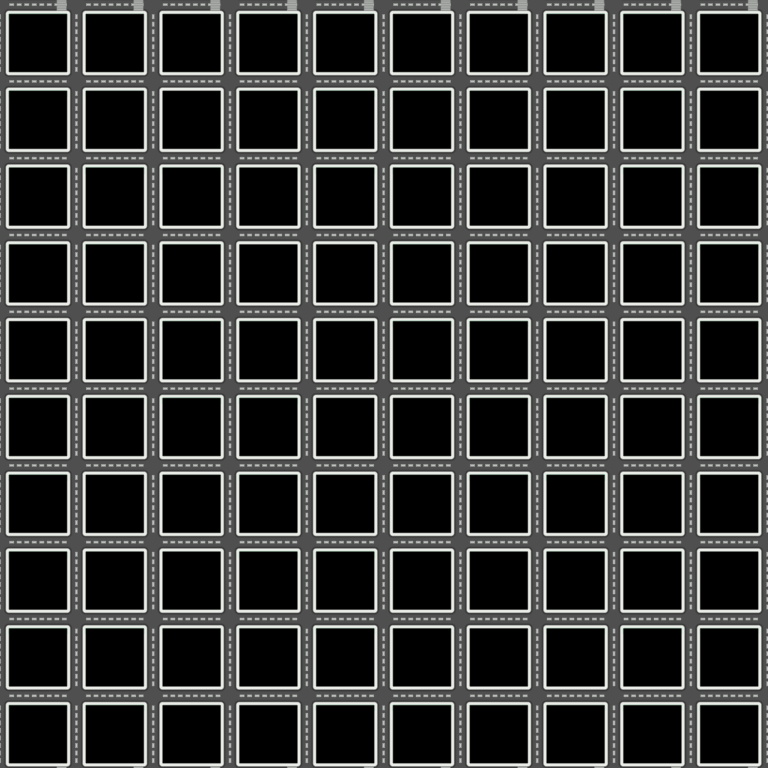
Reproduce this pattern procedurally as a three.js fragment shader.

```glsl
// Street grid: black city blocks with pale kerbs, dark roads and dashed centre lines.
varying vec2 vUv;

// Layout, in units of one repeat
const float REPEATS = 10.0;
const vec2 BLOCK_CENTER = vec2(0.495, 0.44);
const float KERB_OUTER = 0.419;
const float KERB_INNER = 0.379;
const float OUTER_RADIUS = 0.04;
const float INNER_RADIUS = 0.012;
const float GUTTER_WIDTH = 0.022;
const float EDGE_SOFTNESS = 0.013;

// Road markings
const float DASH_PERIOD = 0.098;
const float DASHES_PER_SIDE = 4.0;
const vec2 DASH_HALF_SIZE = vec2(0.029, 0.014);
const float CROSSING_X = 0.308;
const vec2 CROSSING_HALF_SIZE = vec2(0.063, 0.08);
const float CROSSING_STRIPES = 32.0;

// Colours
const vec3 BLOCK_COLOR = vec3(0.0);
const vec3 ROAD_COLOR = vec3(0.305, 0.31, 0.305);
const vec3 GUTTER_COLOR = vec3(0.22);
const vec3 KERB_COLOR = vec3(0.92, 0.93, 0.91);
const vec3 MINT_COLOR = vec3(0.76, 0.91, 0.81);
const vec3 DASH_COLOR = vec3(0.75, 0.76, 0.75);
const vec3 CROSSING_COLOR = vec3(0.66, 0.67, 0.66);

// Coverage of the inside of a signed distance
float fill(float d) {
  return 1.0 - smoothstep(-EDGE_SOFTNESS, EDGE_SOFTNESS, d);
}

float boxDistance(vec2 p, vec2 halfSize, float radius) {
  vec2 q = abs(p) - halfSize + radius;
  return length(max(q, 0.0)) + min(max(q.x, q.y), 0.0) - radius;
}

// Dashes along one road, stopping short of the junctions
float dashes(float along, float across) {
  float fromDash = (fract(along / DASH_PERIOD) - 0.5) * DASH_PERIOD;
  float dash = fill(boxDistance(vec2(fromDash, across), DASH_HALF_SIZE, 0.005));
  return dash * step(abs(along), DASHES_PER_SIDE * DASH_PERIOD);
}

// Slow drift between repeats, 0 to 1
float drift(vec2 id) {
  float waves = sin(id.x * 1.7 + id.y * 0.9) + 0.6 * sin(id.y * 2.3 - id.x * 0.8);
  return 0.5 + 0.31 * waves;
}

void main() {
  vec2 grid = vUv * REPEATS - BLOCK_CENTER;
  vec2 id = floor(grid + 0.5);
  vec2 p = grid - id;
  vec2 toRoad = 0.5 - abs(p);

  // Road, darker beside the kerb
  float outer = boxDistance(p, vec2(KERB_OUTER), OUTER_RADIUS);
  float inner = boxDistance(p, vec2(KERB_INNER), INNER_RADIUS);
  vec3 color = mix(ROAD_COLOR, GUTTER_COLOR, fill(outer - GUTTER_WIDTH));

  // Centre lines
  float lines = max(dashes(p.x, toRoad.y), dashes(p.y, toRoad.x));
  color = mix(color, DASH_COLOR, lines);

  // Striped crossings on the one road that wraps over the top edge
  float toTopRoad = mod(grid.y, REPEATS) - (REPEATS - 0.5);
  float crossing = fill(boxDistance(vec2(p.x - CROSSING_X, toTopRoad), CROSSING_HALF_SIZE, 0.005));
  float stripe = 0.95 + 0.05 * cos(6.2832 * CROSSING_STRIPES * toTopRoad);
  color = mix(color, CROSSING_COLOR * stripe, crossing);

  // Kerb with a faint mint inner rim above, then the block
  float rim = fill(abs(inner) - 0.01) * step(0.3, p.y);
  vec3 kerb = mix(KERB_COLOR, MINT_COLOR, rim * drift(id));
  color = mix(color, kerb, fill(outer));
  color = mix(color, BLOCK_COLOR, fill(inner));

  gl_FragColor = vec4(color, 1.0);
}
```
